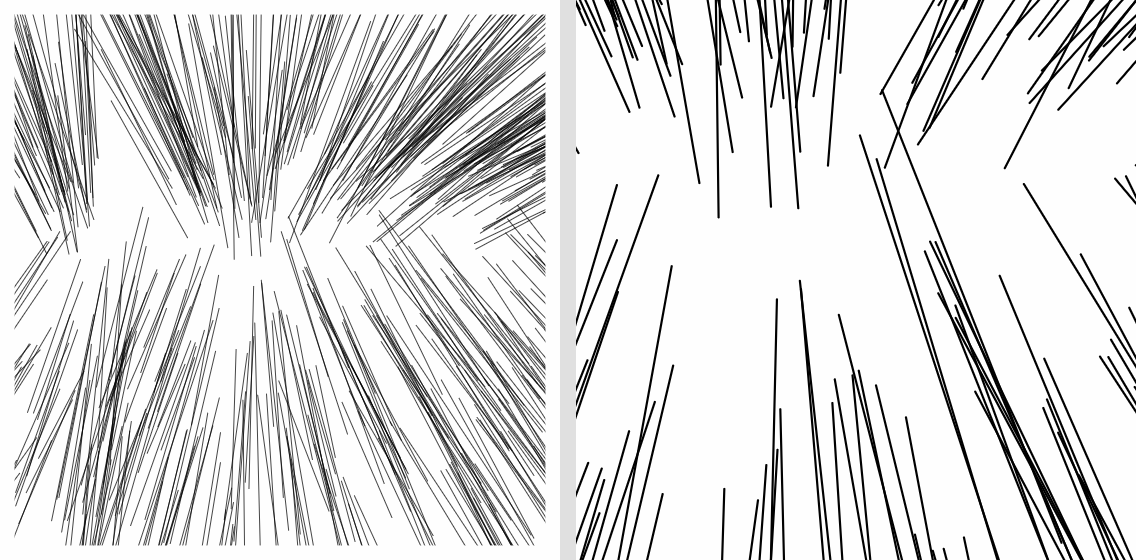
Left: the whole. Right: its middle third, enlarged.
Give the GLSL for this pattern, as a Shadertoy shader.

```glsl
const float LINE_WIDTH = 0.0013;
const float MARGIN = 0.026;
const vec3 PAPER = vec3(0.995);
const vec3 INK = vec3(0.0);
const int BUNDLES = 50;
const int STRANDS = 6;

float hash(float id, float salt) {
    return fract(sin(id * 12.99 + salt * 78.23) * 43758.5);
}

float segmentDistance(vec2 p, vec2 a, vec2 b) {
    vec2 pa = p - a, ba = b - a;
    return length(pa - ba * clamp(dot(pa, ba) / dot(ba, ba), 0.0, 1.0));
}

// Tent-filtered coverage of a hairline, keeping its total ink
float stroke(vec2 p, vec2 a, vec2 b, float px) {
    float core = max(0.5 * (LINE_WIDTH - px), 0.0);
    float falloff = clamp(1.0 - (segmentDistance(p, a, b) - core) / px, 0.0, 1.0);
    return falloff * min(1.0, LINE_WIDTH / px);
}

// Unit vector leaning away from the vertical; side is +1 up, -1 down
vec2 heading(float lean, float side) {
    return vec2(sin(lean), side * cos(lean));
}

// Lean that grows with the offset from a source and levels off
float splay(float offset, float limit, float rate) {
    return sign(offset) * limit * (1.0 - exp(-rate * abs(offset)));
}

float upperLean(float x) {
    return splay(x - (x < 0.25 ? 0.18 : 0.45), 1.3, 4.5);
}

float lowerLean(float x, float depth) {
    float lean;
    if (x < 0.2) lean = splay(x - 0.2, 1.4, 5.0) - 0.06;
    else if (x < 0.455) lean = splay(x - 0.455, 0.46, 15.0) * smoothstep(0.12, 0.36, x);
    else lean = splay(x - 0.455, 0.75, 8.0);
    return lean * (1.0 - 0.7 * depth);
}

// White left after drawing a sheaf of strands crossing near one pivot
float bundle(vec2 p, vec2 root, float lean, float side, float reach, float id, float px) {
    vec2 axis = heading(lean, side);
    if (segmentDistance(p, root - 0.1 * axis, root + 0.75 * axis) > 0.1) return 1.0;
    float pivot = 0.75 * reach * step(0.65, hash(id, 1.0));
    float white = 1.0;
    for (int j = 0; j < STRANDS; j++) {
        float k = id * 17.0 + float(j);
        vec2 dir = heading(lean + 0.17 * (hash(k, 2.0) - 0.5), side);
        vec2 across = vec2(-axis.y, axis.x) * 0.05 * (hash(k, 3.0) - 0.5);
        float slide = mix(-0.04, 0.12, hash(k, 4.0));
        vec2 start = root + pivot * axis + across + dir * (slide - pivot);
        vec2 end = start + dir * reach * mix(0.5, 1.1, hash(k, 5.0));
        white *= 1.0 - stroke(p, start, end, px);
    }
    return white;
}

void mainImage(out vec4 fragColor, in vec2 fragCoord) {
    float px = 1.0 / min(iResolution.x, iResolution.y);
    vec2 p = (fragCoord - 0.5 * iResolution.xy) * px + 0.5;
    float white = 1.0;

    for (int i = 0; i < BUNDLES; i++) {
        float id = float(i) + 1.0;
        float s = (float(i) + hash(id, 6.0)) / float(BUNDLES);

        // Upper fans, leaving a bare wedge between the two sources
        float x = s < 0.2 ? mix(0.06, 0.18, s / 0.2)
                          : mix(0.335, 0.92, pow((s - 0.2) / 0.8, 1.15));
        vec2 root = vec2(x, 0.575 + 0.115 * hash(id, 7.0));
        white *= bundle(p, root, upperLean(x), 1.0, 0.52, id, px);

        // Lower fans, spread evenly in depth by the golden ratio
        float depth = 0.43 * pow(fract(id * 0.618), 1.35);
        x = mix(0.02, 1.0, (float(i) + hash(id, 9.0)) / float(BUNDLES));
        root = vec2(x, 0.595 - depth);
        float reach = mix(0.32, 0.5, hash(id, 10.0));
        white *= bundle(p, root, lowerLean(x, depth), -1.0, reach, id + 60.0, px);
    }

    // Blank margin around the square
    vec2 inset = 0.5 - MARGIN - abs(p - 0.5);
    float inside = clamp(min(inset.x, inset.y) / px + 0.5, 0.0, 1.0);
    fragColor = vec4(mix(PAPER, INK, (1.0 - white) * inside), 1.0);
}
```
